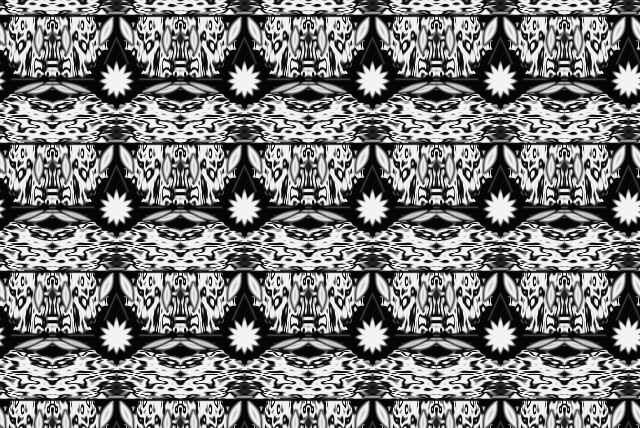
This pattern is drawn by a Shadertoy shader. Its source:

```glsl
#define TILES_ACROSS 5.0
#define TILE_SHIFT vec2(0.41, 0.124)
#define SOFTNESS 0.016
#define CONTOURS 12.0
#define UPPER_GRAIN vec2(40.0, 13.0)
#define LOWER_GRAIN vec2(13.0, 43.0)
#define INK vec3(0.025)
#define PAPER vec3(0.95)

float hash(vec2 p) {
    vec3 q = fract(vec3(p.xyx) * 0.1031);
    q += dot(q, q.yzx + 33.33);
    return fract((q.x + q.y) * q.z);
}

float noise(vec2 p) {
    vec2 i = floor(p), f = fract(p);
    f = f * f * (3.0 - 2.0 * f);
    return mix(mix(hash(i), hash(i + vec2(1, 0)), f.x),
               mix(hash(i + vec2(0, 1)), hash(i + vec2(1, 1)), f.x), f.y);
}

float fill(float d) {
    return 1.0 - smoothstep(-SOFTNESS, SOFTNESS, d);
}

// Looping contour bands, stretched by the grain
float streaks(vec2 q) {
    q += 0.7 * (noise(q * 0.6 + 17.0) - 0.5);
    float n = 0.8 * noise(q) + 0.2 * noise(q * 1.7 + 5.0);
    return smoothstep(-1.15, 0.8, sin(CONTOURS * n));
}

// Signed distance to a blade tapered at both ends
float leaf(vec2 p, vec2 a, vec2 b, float width) {
    vec2 axis = b - a;
    float h = clamp(dot(p - a, axis) / dot(axis, axis), 0.0, 1.0);
    return length(p - a - axis * h) - width * sin(3.14159 * h);
}

// Pale blade with a dark rim and a dark vein
float blade(float tone, float d, float width) {
    tone *= 1.0 - fill(d - 0.014);
    float vein = 1.0 - 0.45 * fill(d + width * 0.95);
    return max(tone, fill(d - 0.004) * vein);
}

float diamond(vec2 p, vec2 radius) {
    return (abs(p.x) / radius.x + abs(p.y) / radius.y - 1.0) * min(radius.x, radius.y);
}

// p.x runs from the woven axis (0) to the flower axis (0.5); p.y runs down
float tileTone(vec2 p) {
    float v = p.y;
    vec2 f = vec2(0.5 - p.x, v);
    float ragged = 0.07 * (noise(p * vec2(30.0, 36.0)) - 0.5);

    // Upper woven block of upright streaks
    float side = 0.34 + 0.07 * smoothstep(0.0, 0.14, v) - 0.12 * smoothstep(0.24, 0.48, v);
    float upper = fill(p.x - side + ragged) * fill(v - 0.472 + ragged * 0.6);
    float tone = upper * streaks(vec2(p.x - 0.08 * v, v) * UPPER_GRAIN);
    tone = blade(tone, leaf(p, vec2(0.1, 0.09), vec2(0.11, 0.28), 0.026), 0.026);
    tone *= 1.0 - 0.9 * fill(diamond(p - vec2(0.0, 0.18), vec2(0.035, 0.06)));
    float grille = max(p.x - 0.04, abs(v - 0.38) - 0.045);
    tone = mix(tone, smoothstep(-0.7, 0.7, sin(v * 125.0)), fill(grille));

    // Lower mound of level streaks
    float mound = 0.25 + 0.32 * smoothstep(0.56, 0.78, v);
    float lower = fill(p.x - mound + ragged) * fill(0.515 + p.x * 0.2 - v + ragged * 0.3);
    tone = max(tone, lower * streaks(vec2(p.x, v + 0.12 * p.x) * LOWER_GRAIN + 41.0));

    // Dark jagged tree between mounds
    float tree = f.x - 0.015 - 0.2 * max(v - 0.8, 0.0) - 0.018 * sin(v * 130.0);
    tone *= 1.0 - 0.85 * fill(max(tree, 0.8 - v));

    // Dark eye under two brow blades, and a small pupil below
    tone *= 1.0 - fill(diamond(p - vec2(0.0, 0.625), vec2(0.16, 0.055)));
    tone *= 1.0 - fill(diamond(p - vec2(0.0, 0.8), vec2(0.05, 0.025)));
    tone = blade(tone, leaf(p, vec2(0.0, 0.545), vec2(0.19, 0.6), 0.022), 0.022);
    tone = blade(tone, leaf(p, vec2(0.08, 0.525), vec2(0.29, 0.595), 0.014), 0.014);

    // Leaning leaves above a faint tent outline
    tone = blade(tone, leaf(f, vec2(0.03, 0.01), vec2(0.125, 0.22), 0.034), 0.034);
    float tent = abs(f.x - 0.45 * (v - 0.17));
    tone = max(tone, 0.5 * fill(max(tent, abs(v - 0.27) - 0.1)));

    // Flower with a solid heart and soft spikes, longest at the top
    vec2 c = vec2(f.x, 0.51 - v);
    float petals = 0.5 + 0.5 * cos(atan(c.x, c.y) * 12.0);
    float reach = 0.088 + petals * (0.035 + 0.15 * max(c.y, 0.0));
    float flower = 1.0 - smoothstep(-0.022, 0.022, length(c) - reach);
    tone = max(tone * smoothstep(0.13, 0.16, length(c)), flower);

    // Broken hairline and the pale dashed hem
    float dash = smoothstep(0.3, 0.55, noise(vec2(p.x * 24.0, 3.0)));
    tone = max(tone, 0.6 * dash * fill(abs(v - 0.495)));
    tone = max(tone, dash * fill(abs(v - 0.977) - 0.006));
    return tone * smoothstep(0.0, 0.016, min(v, 1.0 - v));
}

void mainImage(out vec4 fragColor, in vec2 fragCoord) {
    vec2 fromTop = vec2(fragCoord.x, iResolution.y - fragCoord.y);
    vec2 p = fromTop / iResolution.x * TILES_ACROSS - TILE_SHIFT;
    vec2 tile = vec2(abs(fract(p.x + 0.5) - 0.5), fract(p.y));
    fragColor = vec4(mix(INK, PAPER, tileTone(tile)), 1.0);
}
```
